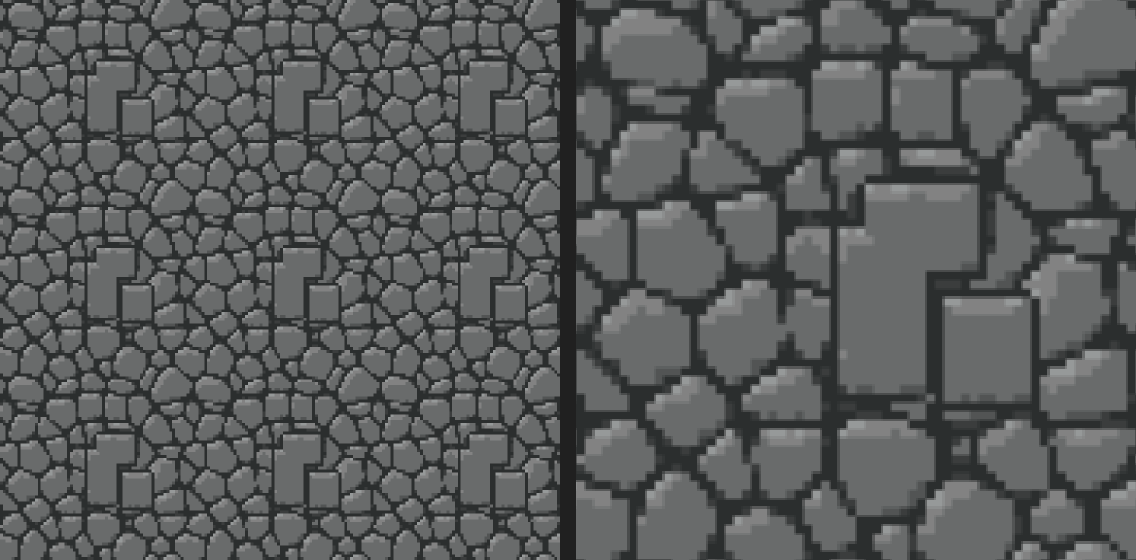
Left: the whole. Right: its middle third, enlarged.
Write a three.js fragment shader that draws this texture.

```glsl
// Grey rubble wall in chunky texels: a 64 x 64 texel tile repeated 3 x 3.
// Stones are cells of a wrapping, weighted Voronoi diagram with rounded corners,
// plus two large slabs; each is shaded in flat steps with light from upper left.

varying vec2 vUv;

const float REPEATS = 3.0;
const float TILE = 64.0;              // texels per tile side
const vec2 GRID = vec2(7.0, 8.0);     // stones across and up per tile
const float HALF_JOINT = 0.55;        // in texels
const float CORNER_SHARPNESS = 1.5;
const vec2 LIGHT = vec2(-0.45, 0.89);

const vec3 JOINT = vec3(0.17, 0.18, 0.18);
const vec3 JOINT_EDGE = vec3(0.23, 0.24, 0.24);
const vec3 SHADE = vec3(0.32, 0.33, 0.33);
const vec3 BASE = vec3(0.41, 0.42, 0.42);
const vec3 LIT = vec3(0.51, 0.51, 0.51);
const vec3 GLINT = vec3(0.59, 0.60, 0.60);

vec3 hash3(vec2 p) {
  vec3 q = fract(p.xyx * vec3(0.1031, 0.1030, 0.0973));
  q += dot(q, q.yxz + 33.33);
  return fract((q.xxy + q.yzz) * q.zyx);
}

// Gradient noise that wraps every "period" cells.
float corner(vec2 cell, vec2 offset, float period) {
  float angle = 6.2832 * hash3(mod(cell, period) + 71.0).x;
  return dot(vec2(cos(angle), sin(angle)), offset);
}

float gradientNoise(vec2 p, float period) {
  vec2 i = floor(p), f = p - i;
  vec2 u = f * f * (3.0 - 2.0 * f);
  vec2 e = vec2(1.0, 0.0);
  float low = mix(corner(i, f, period), corner(i + e, f - e, period), u.x);
  float high = mix(corner(i + e.yx, f - e.yx, period), corner(i + 1.0, f - 1.0, period), u.x);
  return mix(low, high, u.y);
}

// Stone centre in texels (xy) and its size weight (z); odd rows are staggered.
vec3 stoneSite(vec2 cell) {
  vec3 h = hash3(mod(cell, GRID) + 13.0);
  vec2 jitter = vec2(0.1, 0.15) + vec2(0.8, 0.7) * h.xy;
  jitter.x += 0.5 * mod(cell.y, 2.0) - 0.25;
  return vec3((cell + jitter) * TILE / GRID, 42.0 * h.z);
}

float powerDistance(vec2 p, vec3 site) {
  vec2 v = p - site.xy;
  return dot(v, v) - site.z;
}

// Depth inside the nearest stone (x) and outward normal of its nearest side (yz).
vec3 rubble(vec2 p) {
  vec2 home = floor(p * GRID / TILE);
  vec2 ownCell = home;
  float ownPower = 1e5;
  for (int y = -2; y <= 2; y++) for (int x = -2; x <= 2; x++) {
    vec2 cell = home + vec2(x, y);
    float power = powerDistance(p, stoneSite(cell));
    if (power < ownPower) { ownPower = power; ownCell = cell; }
  }
  vec2 centre = stoneSite(ownCell).xy;
  vec3 sum = vec3(1e-6, 0.0, 0.0);
  for (int y = -2; y <= 2; y++) for (int x = -2; x <= 2; x++) {
    vec2 cell = home + vec2(x, y);
    if (distance(cell, ownCell) < 0.5) continue;
    vec3 site = stoneSite(cell);
    vec2 across = site.xy - centre;
    float span = max(length(across), 0.5);
    float edge = 0.5 * (powerDistance(p, site) - ownPower) / span;
    sum += exp(-CORNER_SHARPNESS * edge) * vec3(1.0, across / span);
  }
  return vec3(-log(sum.x) / CORNER_SHARPNESS - HALF_JOINT, sum.yz / sum.x);
}

float roundedBox(vec2 p, vec2 halfSize, float radius) {
  vec2 q = abs(p) - halfSize + radius;
  return length(max(q, 0.0)) + min(max(q.x, q.y), 0.0) - radius;
}

// Signed distances of the notched tall slab (x) and the block beside it (y).
vec2 slabs(vec2 p) {
  float head = roundedBox(p - vec2(39.5, 38.0), vec2(7.0, 5.5), 2.5);
  float leg = roundedBox(p - vec2(35.0, 28.5), vec2(5.2, 9.5), 2.0);
  float block = roundedBox(p - vec2(46.7, 24.0), vec2(5.2, 6.2), 1.2);
  return vec2(min(head, leg), block);
}

// Lays one slab over the rubble and cuts a joint around it.
vec3 overlay(vec3 under, float dist, vec2 slope) {
  if (dist < 0.0) return vec3(-dist, slope / (length(slope) + 1e-4));
  return vec3(min(under.x, dist - 2.0 * HALF_JOINT), under.yz);
}

vec3 wallColor(vec2 uv) {
  vec2 p = mod(floor(uv * REPEATS * TILE), TILE) + 0.5;
  vec3 stone = rubble(p);
  vec2 e = vec2(0.5, 0.0);
  vec2 dist = slabs(p);
  vec2 dx = slabs(p + e) - slabs(p - e), dy = slabs(p + e.yx) - slabs(p - e.yx);
  stone = overlay(stone, dist.x, vec2(dx.x, dy.x));
  stone = overlay(stone, dist.y, vec2(dx.y, dy.y));

  // Chipped outlines and mottled, stepped tones.
  float wear = gradientNoise(p / 4.0, TILE / 4.0);
  float depth = stone.x + 0.5 * wear;
  if (depth < 0.0) return depth > -0.15 ? JOINT_EDGE : JOINT;
  float rim = max(0.0, 1.0 - depth / 5.0);
  float light = dot(stone.yz, LIGHT) * rim + 0.3 * gradientNoise(p / 2.0, TILE / 2.0);
  if (light > 0.78) return GLINT;
  if (light > 0.48) return LIT;
  return light < -0.8 ? SHADE : BASE;
}

void main() {
  // Four samples a fraction of a texel apart soften the texel edges.
  vec2 s = vec2(0.12, -0.12) / (REPEATS * TILE);
  vec3 color = wallColor(vUv + s.xx) + wallColor(vUv + s.xy)
             + wallColor(vUv + s.yx) + wallColor(vUv + s.yy);
  gl_FragColor = vec4(color * 0.25, 1.0);
}
```
